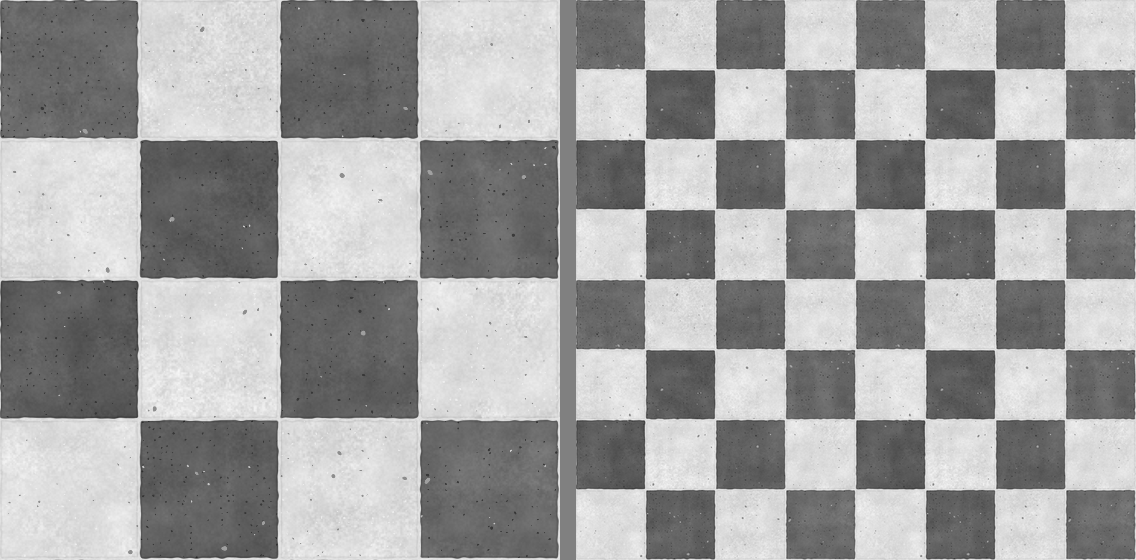
Left: one tile. Right: repeated 2 by 2.
A three.js fragment shader for this texture:

```glsl
// Checkerboard of 4 by 4 worn concrete tiles, dark and light, with thin pale grout.
// Each tile seeds its own layered value noise, streaks, pits and chips; the seed
// wraps with the tile index, so the canvas repeats without a seam.

varying vec2 vUv;

const float TILES = 4.0;
const vec2 GROUT_SHIFT = vec2(0.005, -0.005); // moves joints off the canvas border
const float GROUT_HALF = 0.009;               // in tile widths, as are the next three
const float EDGE_WOBBLE = 0.011;
const float CORNER = 0.014;
const float SOFT = 0.006;

const vec3 LIGHT = vec3(0.872);
const vec3 DARK = vec3(0.385);
const vec3 GROUT = vec3(0.875);
const vec3 LIGHT_PIT = vec3(0.50);
const vec3 DARK_PIT = vec3(0.19);
const vec3 LIGHT_CHIP = vec3(0.52);
const vec3 DARK_CHIP = vec3(0.65);
const vec3 FLECK = vec3(0.96);

float hash(vec2 p) {
  vec3 q = fract(p.xyx * 0.1031);
  q += dot(q, q.yzx + 33.33);
  return fract((q.x + q.y) * q.z);
}

float noise(vec2 p) {
  vec2 i = floor(p);
  vec2 f = fract(p);
  f = f * f * (3.0 - 2.0 * f);
  return mix(mix(hash(i), hash(i + vec2(1.0, 0.0)), f.x),
             mix(hash(i + vec2(0.0, 1.0)), hash(i + vec2(1.0, 1.0)), f.x), f.y);
}

// Layered noise, centred on zero
float clouds(vec2 p) {
  float sum = 0.0;
  float gain = 0.5;
  for (int i = 0; i < 5; i++) {
    sum += gain * (noise(p) - 0.5);
    p = p * 2.03 + 17.3;
    gain *= 0.56;
  }
  return sum;
}

// Scattered irregular dots: one candidate per grid cell, kept by chance
float spots(vec2 local, float grid, float chance, float radius, vec2 seed) {
  vec2 p = local * grid;
  vec2 id = floor(p) + seed;
  vec2 centre = 0.3 + 0.4 * vec2(hash(id + 3.1), hash(id + 7.7));
  vec2 d = fract(p) - centre;
  float angle = 6.2832 * hash(id + 11.9);
  d = mat2(cos(angle), -sin(angle), sin(angle), cos(angle)) * d;
  d.y *= 1.0 + 0.8 * hash(id + 19.3);
  float r = radius * mix(0.45, 1.0, hash(id + 23.5));
  float dist = length(d) + 0.5 * r * (noise(p * 7.0 + seed) - 0.5);
  float blur = SOFT * grid * 0.7;
  return step(hash(id + 29.7), chance) * (1.0 - smoothstep(r - blur, r + blur, dist));
}

void main() {
  // Tile index, local position and seed
  vec2 p = vUv * TILES + GROUT_SHIFT;
  vec2 tile = mod(floor(p), TILES);
  vec2 local = fract(p);
  vec2 seed = tile * 37.0 + 50.0;
  float isDark = mod(tile.x + tile.y, 2.0);
  float tint = hash(seed + 1.3) - 0.5;
  float rough = hash(seed + 5.9);

  // Chipped outline: distance inside a slightly rounded square
  vec2 wobble = vec2(noise(local * 22.0 + seed), noise(local * 22.0 + seed + 91.0)) - 0.5;
  vec2 q = abs(local - 0.5 + EDGE_WOBBLE * wobble) - (0.5 - GROUT_HALF - CORNER);
  float inside = CORNER - length(max(q, 0.0)) - min(max(q.x, q.y), 0.0);
  float mask = smoothstep(-SOFT, SOFT, inside);
  float rim = 1.0 - smoothstep(0.0, 0.016, abs(inside - 0.003));

  // Mottling, vertical and level streaks, fine grain
  float mottle = clouds(local * 3.5 + seed);
  float streak = noise(local * vec2(11.0, 2.0) + seed + 13.0)
               + noise(local * vec2(2.0, 9.0) + seed + 31.0) - 1.0;
  float grain = noise(local * 85.0 + seed) + noise(local * 46.0 + seed + 5.0) - 1.0;
  float patchy = smoothstep(-0.15, 0.2, clouds(local * 4.0 + seed + 71.0));

  // Concrete faces
  float lightShade = 0.03 * tint + 0.13 * mottle + 0.025 * streak
                   + grain * mix(0.03, 0.09, patchy * (0.4 + 0.6 * rough));
  float darkShade = 0.07 * tint + 0.11 * mottle + 0.028 * streak
                  + grain * mix(0.02, 0.04, patchy);
  vec3 color = mix(LIGHT + lightShade, DARK + darkShade, isDark);

  // Pits, pale flecks and larger chips
  float pits = spots(local, 23.0, mix(0.025, 0.10 + 0.12 * rough, isDark), 0.19, seed);
  float bigPits = spots(local, 11.0, mix(0.02, 0.06, isDark), 0.14, seed + 43.0);
  float flecks = spots(local, 25.0, mix(0.05 + 0.10 * rough, 0.008, isDark), 0.22, seed + 67.0);
  float chips = spots(local, 6.0, 0.045, 0.14, seed + 83.0);
  color = mix(color, FLECK, 0.7 * flecks);
  color = mix(color, mix(LIGHT_PIT, DARK_PIT, isDark), 0.85 * max(pits, bigPits));
  color = mix(color, mix(LIGHT_CHIP, DARK_CHIP, isDark), 0.9 * chips);

  // Shaded rim, then grout
  color -= rim * mix(0.06, 0.08, isDark);
  vec3 joint = GROUT + 0.04 * grain;
  gl_FragColor = vec4(clamp(mix(joint, color, mask), 0.0, 1.0), 1.0);
}
```
